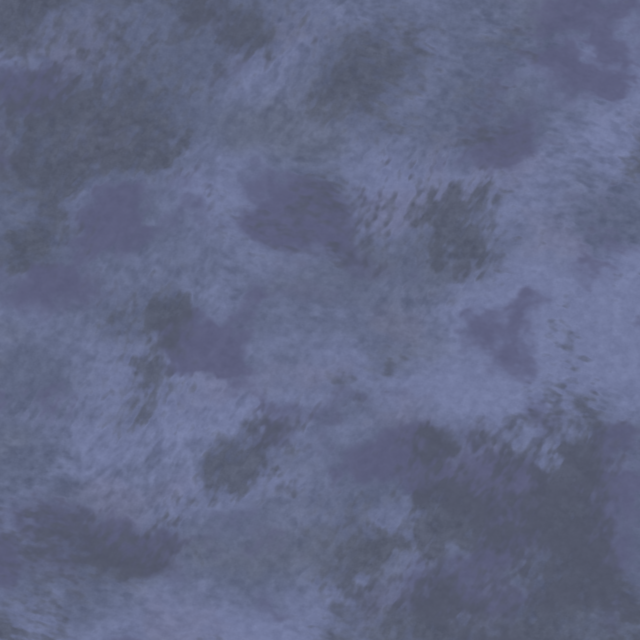
Give the GLSL for this texture, as a Shadertoy shader.

```glsl
// Dusky blue painted backdrop: hazy clouds, ragged violet patches and sooty dabs.

const vec3 SLATE  = vec3(0.375, 0.407, 0.510);
const vec3 HAZE   = vec3(0.448, 0.480, 0.618);
const vec3 VIOLET = vec3(0.355, 0.364, 0.480);
const vec3 SOOT   = vec3(0.315, 0.335, 0.395);
const vec3 ROSE   = vec3(0.450, 0.453, 0.560);
const vec3 OLIVE  = vec3(0.395, 0.420, 0.490);

float hash(vec2 cell) {
    vec3 q = fract(vec3(cell.xyx) * 0.1031);
    q += dot(q, q.yzx + 33.33);
    return fract((q.x + q.y) * q.z);
}

float noise(vec2 p) {
    vec2 cell = floor(p), f = fract(p);
    vec2 u = f * f * f * (f * (f * 6.0 - 15.0) + 10.0);
    float low  = mix(hash(cell), hash(cell + vec2(1, 0)), u.x);
    float high = mix(hash(cell + vec2(0, 1)), hash(cell + vec2(1, 1)), u.x);
    return mix(low, high, u.y);
}

vec2 rotate(vec2 p, float angle) {
    float c = cos(angle), s = sin(angle);
    return vec2(c * p.x - s * p.y, s * p.x + c * p.y);
}

float fbm(vec2 p, int octaves, float gain) {
    float sum = 0.0, amplitude = 1.0, total = 0.0;
    for (int i = 0; i < octaves; i++) {
        sum += amplitude * noise(p);
        total += amplitude;
        amplitude *= gain;
        p = rotate(p, 0.5) * 2.03 + 17.3;
    }
    return sum / total;
}

// Short brush dabs along one direction, centred on zero.
float dabs(vec2 p, float angle, float density) {
    vec2 q = rotate(p, angle) * density;
    return fbm(q * vec2(0.55, 1.0), 2, 0.6) - 0.5;
}

// Soft patch mask whose border is frayed by the given grain.
float patches(vec2 p, vec2 density, float level, float softness, float fray) {
    float field = fbm(p * density, 4, 0.42) + fray;
    return smoothstep(level - softness, level + softness, field);
}

void mainImage(out vec4 fragColor, in vec2 fragCoord) {
    vec2 uv = fragCoord / iResolution.xy;

    // Bend the canvas so that the forms drift and break up.
    vec2 drift = vec2(fbm(uv * 5.0 + 3.1, 3, 0.5), fbm(uv * 5.0 + 41.7, 3, 0.5)) - 0.5;
    vec2 jitter = vec2(noise(uv * 55.0 + 9.0), noise(uv * 55.0 + 63.0)) - 0.5;
    vec2 p = uv + 0.10 * drift + 0.016 * jitter;

    // Dabs run nearly flat in some regions and steeply in others.
    float flatDabs = dabs(uv + 0.02 * drift, 0.2, 100.0);
    float steepDabs = dabs(uv + 0.02 * drift + 5.0, -1.0, 95.0);
    float region = smoothstep(0.42, 0.62, noise(uv * 4.5 + 21.0));
    float grain = mix(flatDabs, steepDabs, region);
    float strength = mix(0.5, 1.0, smoothstep(0.3, 0.7, noise(uv * 6.0 + 77.0)));

    // Hazy ground with faint warm stains.
    float cloud = fbm(p * vec2(5.0, 7.5) + 12.0, 5, 0.5) + 0.28 * grain * strength;
    vec3 color = mix(SLATE, HAZE, smoothstep(0.24, 0.70, cloud));
    float rose = patches(p + 8.4, vec2(7.0, 11.0), 0.72, 0.12, 0.1 * grain);
    float olive = patches(p + 15.2, vec2(6.0, 9.0), 0.68, 0.14, 0.1 * grain);
    color = mix(color, ROSE, 0.4 * rose);
    color = mix(color, OLIVE, 0.45 * olive);

    // Smooth violet patches, then rougher soot.
    float violet = patches(p + 2.7, vec2(6.6, 9.8), 0.590, 0.095, 0.24 * grain * strength);
    float soot = patches(p + 30.6, vec2(6.0, 8.0), 0.670, 0.15, 0.38 * grain);
    color = mix(color, VIOLET, 0.85 * violet);
    color = mix(color, SOOT, 0.8 * soot);

    // Fine mottling, quieter inside the violet.
    float mottle = fbm(uv * vec2(85.0, 100.0) + 4.0, 3, 0.6) - 0.5;
    float relief = (0.065 * mottle + 0.060 * grain * strength) * (1.0 - 0.55 * violet);
    color += relief * vec3(0.95, 1.0, 1.1);

    fragColor = vec4(color, 1.0);
}
```
